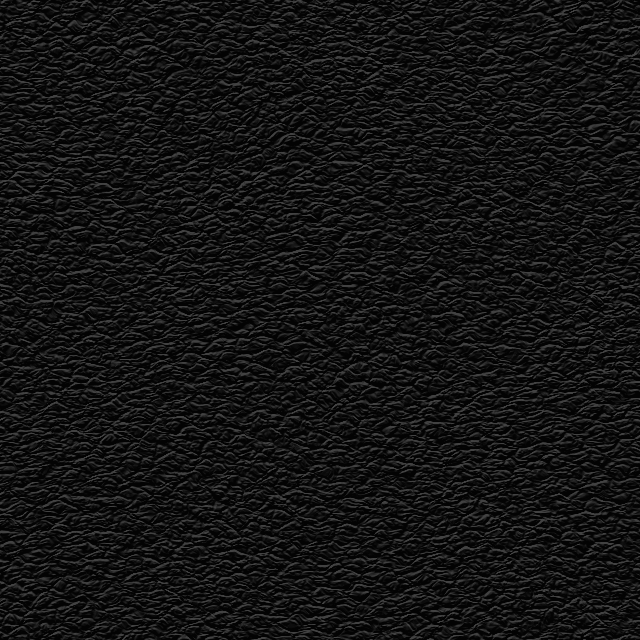
Reproduce this texture procedurally as a three.js fragment shader.

```glsl
varying vec2 vUv;

const vec3 SHADOW = vec3(0.010);
const vec3 HIGHLIGHT = vec3(0.260);

// Grains per canvas (across, up), wider than tall
const vec2 FOLD_GRID = vec2(21.0, 43.0);
const vec2 GRAIN_GRID = vec2(46.0, 86.0);
const vec2 PORE_GRID = vec2(104.0, 172.0);

// Crease width in cell units, and relief of each layer
const float FOLD_CREASE = 0.30;
const float GRAIN_CREASE = 0.45;
const float PORE_CREASE = 0.80;
const float FOLD_RELIEF = 0.75;
const float GRAIN_RELIEF = 0.72;
const float PORE_RELIEF = 0.42;

// Light direction scaled to the slope sampling distance
const vec2 LIGHT_STEP = vec2(-0.00022, 0.00090);
const float DARK_SLOPE = -0.21;
const float BRIGHT_SLOPE = 0.68;

const float SWAY = 0.009;
const float WRINKLE = 0.0020;

vec2 hash2(vec2 p) {
  vec3 q = fract(p.xyx * vec3(0.1031, 0.1030, 0.0973));
  q += dot(q, q.yzx + 33.33);
  return fract((q.xx + q.yz) * q.zy);
}

// Rounded cells that fall to zero along their shared creases
float grains(vec2 p, float crease, float seed) {
  vec2 cell = floor(p);
  vec2 local = fract(p);
  vec2 nearestId = cell;
  float nearest = 8.0;
  float second = 8.0;
  for (int j = -1; j <= 1; j++) {
    for (int i = -1; i <= 1; i++) {
      vec2 offset = vec2(float(i), float(j));
      vec2 id = cell + offset + seed;
      float d = length(offset + hash2(id) - local);
      if (d < nearest) {
        second = nearest;
        nearest = d;
        nearestId = id;
      } else {
        second = min(second, d);
      }
    }
  }
  float swell = mix(0.65, 1.35, hash2(nearestId + 71.0).x);
  return swell * smoothstep(0.0, crease, second - nearest);
}

// Layered sines: slow sway of the hide, then small wrinkles
vec2 warp(vec2 p) {
  vec2 slow = vec2(
    sin(p.y * 11.0 + 2.0 * sin(p.x * 7.0)),
    sin(p.x * 9.0 + 1.3 + 2.0 * sin(p.y * 6.0 + 0.7)));
  vec2 fine = vec2(
    sin(p.y * 127.0 + 3.0 * sin(p.x * 41.0)),
    sin(p.x * 97.0 + 3.0 * sin(p.y * 53.0 + 1.9)));
  fine += 0.5 * vec2(
    sin(p.y * 263.0 + p.x * 119.0),
    sin(p.x * 211.0 - p.y * 157.0));
  return p + SWAY * slow + WRINKLE * fine;
}

float leatherHeight(vec2 p) {
  vec2 q = warp(p);
  float h = FOLD_RELIEF * grains(q * FOLD_GRID, FOLD_CREASE, 13.0);
  h += GRAIN_RELIEF * grains(q * GRAIN_GRID, GRAIN_CREASE, 157.0);
  h += PORE_RELIEF * grains(q * PORE_GRID, PORE_CREASE, 389.0);
  return h;
}

void main() {
  // Surface falling toward the light catches it
  float slope = leatherHeight(vUv - LIGHT_STEP) - leatherHeight(vUv + LIGHT_STEP);
  float lit = smoothstep(DARK_SLOPE, BRIGHT_SLOPE, slope);
  gl_FragColor = vec4(mix(SHADOW, HIGHLIGHT, lit), 1.0);
}
```
